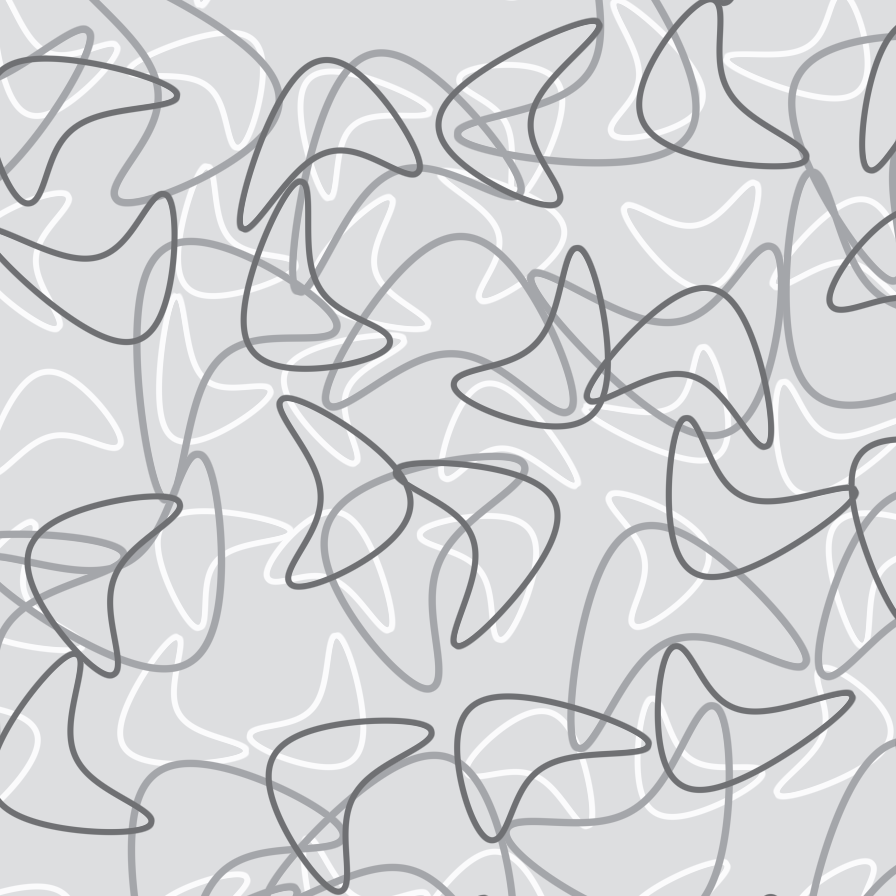
Write a WebGL 1 fragment shader that draws this pattern.

```glsl
precision highp float;
// Scattered boomerang outlines in white, mid grey and dark grey on pale grey.
// Each outline is an ellipse bent along a hyperbola; every colour is one
// jittered grid whose cells hold a randomly turned, skewed and bent shape.
uniform vec2 u_resolution;

vec2 hash2(vec2 p) {
  vec2 s = vec2(dot(p, vec2(127.1, 311.7)), dot(p, vec2(269.5, 183.3)));
  return fract(sin(s) * 43758.5453);
}

// Approximate distance to the outline: level set value over its gradient.
float boomerang(vec2 p, float skew, float bend) {
  vec2 radii = vec2(0.82, 0.39);
  p.y += 0.2;
  p.x += skew * p.y;
  float arm = sqrt(p.x * p.x + 0.36);
  vec2 q = vec2(p.x, p.y - bend * (arm - 0.6)) / radii;
  float level = max(length(q), 0.001);
  vec2 slope = q / (radii * level);
  slope.x -= slope.y * bend * p.x / arm;
  slope.y += slope.x * skew;
  return abs(level - 1.0) / length(slope);
}

// Stroke coverage of one colour layer; size and halfWidth in canvas units.
float strokes(vec2 uv, float cells, float size, float halfWidth, float seed) {
  vec2 g = uv * cells + seed * vec2(0.37, 0.61);
  vec2 base = floor(g - 0.5);
  float nearest = 1.0;
  // Shapes stay within one cell of their centre, so four cells suffice.
  for (int j = 0; j < 2; j++) {
    for (int i = 0; i < 2; i++) {
      vec2 id = base + vec2(float(i), float(j));
      vec2 jitter = hash2(id + seed * 17.3) - 0.5;
      vec2 form = hash2(id + seed * 29.7 + 5.1);
      float turn = 6.2831853 * fract(form.x + 7.0 * jitter.x);
      float co = cos(turn);
      float si = sin(turn);
      vec2 p = (g - id - 0.5 - 0.4 * jitter) / (cells * size);
      p = mat2(co, si, -si, co) * p;
      float d = boomerang(p, 0.6 * form.x - 0.3, 1.45 + 0.5 * form.y);
      nearest = min(nearest, d * size);
    }
  }
  float soft = 0.75 / min(u_resolution.x, u_resolution.y);
  return 1.0 - smoothstep(halfWidth - soft, halfWidth + soft, nearest);
}

void main() {
  vec2 uv = gl_FragCoord.xy / min(u_resolution.x, u_resolution.y);
  vec3 color = vec3(0.867, 0.871, 0.879);
  // Small white, large mid grey, then medium dark grey outlines.
  color = mix(color, vec3(0.985, 0.985, 0.99), strokes(uv, 5.4, 0.092, 0.0033, 1.0));
  color = mix(color, vec3(0.645, 0.65, 0.665), strokes(uv, 3.8, 0.168, 0.0041, 2.0));
  color = mix(color, vec3(0.435, 0.44, 0.45), strokes(uv, 4.15, 0.128, 0.0034, 3.0));
  gl_FragColor = vec4(color, 1.0);
}
```
